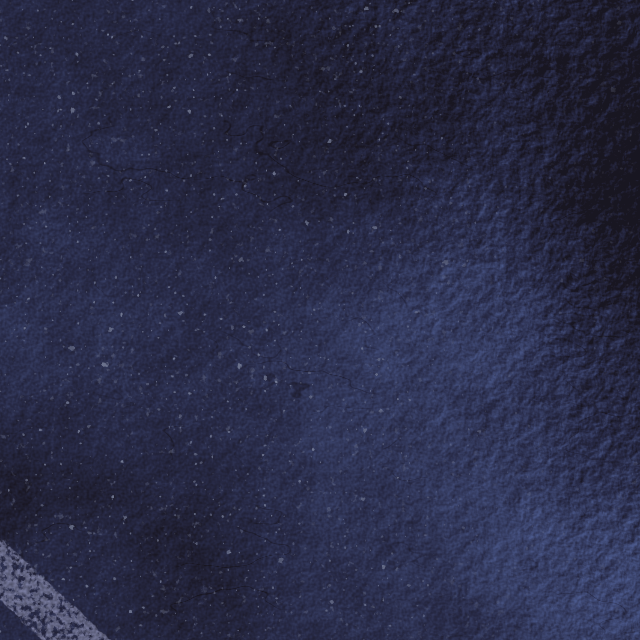
This texture is drawn by a WebGL 2 fragment shader. Its source:

```glsl
#version 300 es
precision highp float;
// Dark blue weathered asphalt with rough relief, pale grit and a worn painted stripe.

#define DARK vec3(0.095, 0.085, 0.130)
#define MID vec3(0.155, 0.165, 0.278)
#define LIGHT vec3(0.245, 0.285, 0.455)
#define GRIT vec3(0.470, 0.500, 0.600)
#define PAINT vec3(0.420, 0.430, 0.550)
#define RELIEF_SCALE 50.0
#define RELIEF_STEP 0.0032
#define GRAIN_AMOUNT 0.23
#define MOTTLE_AMOUNT 0.13
#define CRACK_WIDTH 0.0012
#define CRACK_DEPTH 0.26

uniform vec2 u_resolution;
out vec4 outColor;

float hash(vec2 cell) {
    vec3 q = fract(vec3(cell.xyx) * 0.1031);
    q += dot(q, q.yzx + 33.33);
    return fract((q.x + q.y) * q.z);
}

vec2 hash2(vec2 cell) {
    return vec2(hash(cell + 17.3), hash(cell + 61.7));
}

float corner(vec2 cell, vec2 offset) {
    float angle = 6.2832 * hash(cell);
    return dot(vec2(cos(angle), sin(angle)), offset);
}

float gradientNoise(vec2 p) {
    vec2 i = floor(p), f = fract(p);
    vec2 w = f * f * f * (f * (f * 6.0 - 15.0) + 10.0);
    vec2 e = vec2(1.0, 0.0);
    float low = mix(corner(i, f), corner(i + e, f - e), w.x);
    float high = mix(corner(i + e.yx, f - e.yx), corner(i + 1.0, f - 1.0), w.x);
    return mix(low, high, w.y);
}

float fbm(vec2 p, int octaves) {
    float sum = 0.0, amplitude = 1.0;
    for (int i = 0; i < octaves; i++) {
        sum += amplitude * gradientNoise(p);
        p = mat2(1.6, 1.2, -1.2, 1.6) * p + 19.7;
        amplitude *= 0.5;
    }
    return sum;
}

float glow(vec2 p, vec2 centre, vec2 radius) {
    vec2 d = (p - centre) / radius;
    return exp(-dot(d, d));
}

// Broad light and shade across the surface
float broadTone(vec2 p) {
    float tone = 0.47 + 0.13 * fbm(p * 4.5 + 3.1, 3);
    tone += MOTTLE_AMOUNT * fbm(p * 15.0 + 7.0, 3);
    tone += 0.31 * glow(p, vec2(0.72, 0.49), vec2(0.25, 0.16));
    tone += 0.44 * glow(p, vec2(0.92, 0.10), vec2(0.23, 0.18));
    tone += 0.14 * glow(p, vec2(0.58, 0.24), vec2(0.22, 0.20));
    tone += 0.10 * glow(p, vec2(0.10, 0.45), vec2(0.20, 0.14));
    tone -= 0.56 * glow(p, vec2(1.02, 0.74), vec2(0.16, 0.30));
    tone -= 0.24 * glow(p, vec2(0.58, 0.85), vec2(0.28, 0.20));
    tone -= 0.26 * glow(p, vec2(0.02, 0.22), vec2(0.17, 0.09));
    tone -= 0.20 * glow(p, vec2(0.30, 0.12), vec2(0.10, 0.12));
    return tone;
}

// Slope of the rough surface towards the light
float reliefShade(vec2 p) {
    vec2 warped = p + 0.005 * vec2(fbm(p * 28.0, 2), fbm(p * 28.0 + 40.0, 2));
    vec2 toLight = RELIEF_STEP * vec2(-0.70, 0.71);
    return fbm(warped * RELIEF_SCALE, 4) - fbm((warped + toLight) * RELIEF_SCALE, 4);
}

float cracks(vec2 p, float pixel) {
    vec2 scale = vec2(4.0, 8.5);
    float level = fbm(p * scale + 2.4, 4);
    float line = 1.0 - smoothstep(0.0, CRACK_WIDTH + pixel, abs(level) / scale.y);
    return line * smoothstep(-0.05, 0.30, gradientNoise(p * 6.0 + 31.0));
}

// One irregular chip at most in each cell of a grid
float grit(vec2 p, float cells, float share, float pixel) {
    vec2 q = p * cells, cell = floor(q);
    vec2 centre = 0.2 + 0.6 * hash2(cell);
    vec2 d = (fract(q) - centre) / cells;
    d.x *= mix(0.7, 1.5, hash(cell + 5.0));
    float size = hash(cell + 9.0);
    float radius = mix(0.05, 0.13, size * size * size) / cells;
    radius *= 1.0 + 1.1 * gradientNoise(p * 240.0);
    float chip = 1.0 - smoothstep(radius - pixel * 0.6, radius + pixel * 0.8, length(d));
    return chip * step(hash(cell + 2.0), share) * mix(0.2, 1.0, hash(cell + 7.0));
}

void main() {
    vec2 p = gl_FragCoord.xy / u_resolution.y;
    float pixel = 1.0 / u_resolution.y;

    float roughness = 0.32 + 0.68 * smoothstep(0.45, 1.05, p.x + 0.35 * (p.y - 0.4));
    float tone = broadTone(p) + roughness * reliefShade(p);
    tone += GRAIN_AMOUNT * gradientNoise(p * 215.0);
    tone -= CRACK_DEPTH * cracks(p, pixel);
    tone = clamp(tone, 0.0, 1.25);
    vec3 color = mix(DARK, MID, min(tone * 2.0, 1.0));
    color = mix(color, LIGHT, max(tone * 2.0 - 1.0, 0.0));

    // Pale grit, thinner on the rough side, with faint dusty flecks
    float gritCover = 1.0 - 0.75 * smoothstep(0.45, 0.95, p.x);
    float chips = grit(p, 38.0, 0.20, pixel) + 0.9 * grit(p + 0.37, 72.0, 0.34, pixel);
    float dust = smoothstep(0.36, 0.80, fbm(p * 80.0 + 12.0, 3) + 0.2 * gradientNoise(p * 9.0));
    color = mix(color, GRIT, gritCover * min(0.9 * chips + 0.36 * dust, 0.9));

    // Worn diagonal stripe
    float across = abs(dot(p, vec2(0.68, 0.73)) - 0.081);
    across += 0.003 * fbm(p * 90.0, 2);
    float stripe = 1.0 - smoothstep(0.036 - pixel, 0.036 + pixel, across);
    float wear = smoothstep(-0.45, 0.20, fbm(p * 110.0 + 5.0, 3) + 0.5 * gradientNoise(p * 18.0));
    color = mix(color, PAINT * (1.0 + 0.35 * gradientNoise(p * 190.0)), stripe * wear * 0.9);

    outColor = vec4(color, 1.0);
}
```
